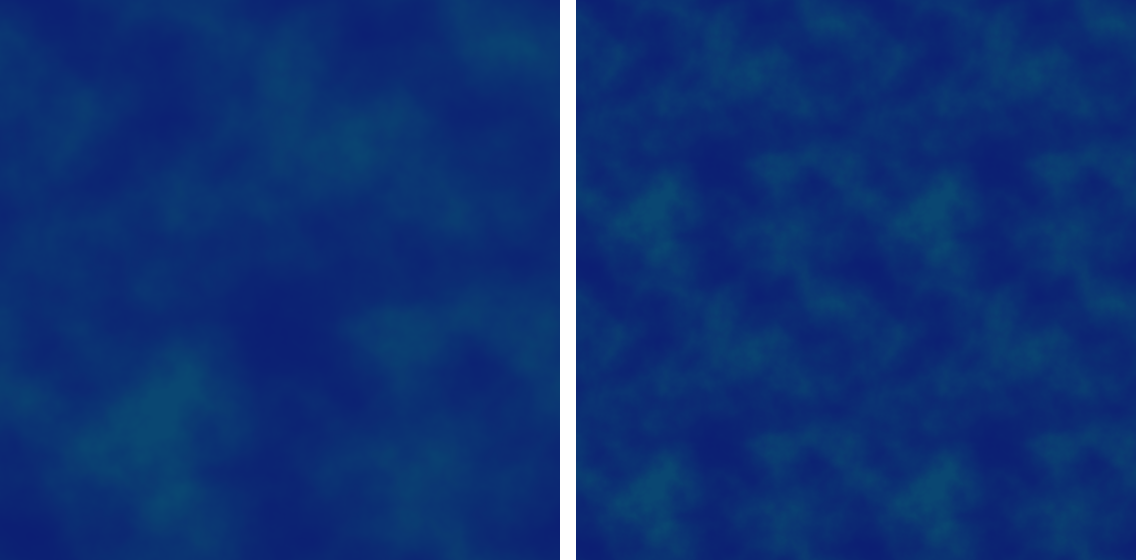
Left: one tile. Right: repeated 2 by 2.
Write a WebGL 1 fragment shader that draws this texture.

```glsl
precision highp float;

// Soft, cloudy deep-blue texture with faint teal patches that tiles seamlessly.
// Octaves of wrapping gradient noise are summed, and the result blends
// a navy shade into a teal one.

uniform vec2 u_resolution;

#define BASE_CELLS 4.0   // noise cells across the tile in the first octave
#define OCTAVES 6
#define GAIN 0.5         // amplitude ratio between octaves
#define BALANCE 0.45     // blend at zero noise
#define CONTRAST 0.68
#define GLOW 0.3         // extra lift that favours the teal peaks
#define SEED 3.0
#define NAVY vec3(0.050, 0.100, 0.453)
#define TEAL vec3(0.038, 0.280, 0.447)

// Pseudo-random unit vector for a lattice point.
vec2 gradientAt(vec2 cell, float seed) {
    vec3 p = fract(vec3(cell.xyx + seed) * vec3(0.1031, 0.1030, 0.0973));
    p += dot(p, p.yzx + 33.33);
    float angle = 6.28319 * fract((p.x + p.y) * p.z);
    return vec2(cos(angle), sin(angle));
}

// Contribution of one cell corner, with the lattice wrapped at the period.
float cornerValue(vec2 cell, vec2 local, vec2 corner, float period, float seed) {
    vec2 wrapped = mod(cell + corner, period);
    return dot(gradientAt(wrapped, seed), local - corner);
}

// Gradient noise that repeats after a whole number of cells.
float tiledNoise(vec2 p, float period, float seed) {
    vec2 cell = floor(p);
    vec2 f = p - cell;
    vec2 fade = f * f * f * (f * (f * 6.0 - 15.0) + 10.0);
    float bottom = mix(cornerValue(cell, f, vec2(0.0, 0.0), period, seed),
                       cornerValue(cell, f, vec2(1.0, 0.0), period, seed), fade.x);
    float top = mix(cornerValue(cell, f, vec2(0.0, 1.0), period, seed),
                    cornerValue(cell, f, vec2(1.0, 1.0), period, seed), fade.x);
    return mix(bottom, top, fade.y);
}

// Sum of octaves; the shifts keep their lattice lines from lining up.
float clouds(vec2 uv) {
    float sum = 0.0;
    float amplitude = 1.0;
    float period = BASE_CELLS;
    for (int i = 0; i < OCTAVES; i++) {
        float octave = float(i);
        vec2 shift = vec2(0.37, 0.61) * (octave + 1.0);
        sum += amplitude * tiledNoise(uv * period + shift, period, SEED + 17.0 * octave);
        amplitude *= GAIN;
        period *= 2.0;
    }
    return sum;
}

void main() {
    vec2 uv = gl_FragCoord.xy / u_resolution;
    float cloud = clouds(uv);
    float blend = BALANCE + CONTRAST * cloud + GLOW * cloud * cloud;
    gl_FragColor = vec4(mix(NAVY, TEAL, clamp(blend, 0.0, 1.0)), 1.0);
}
```
